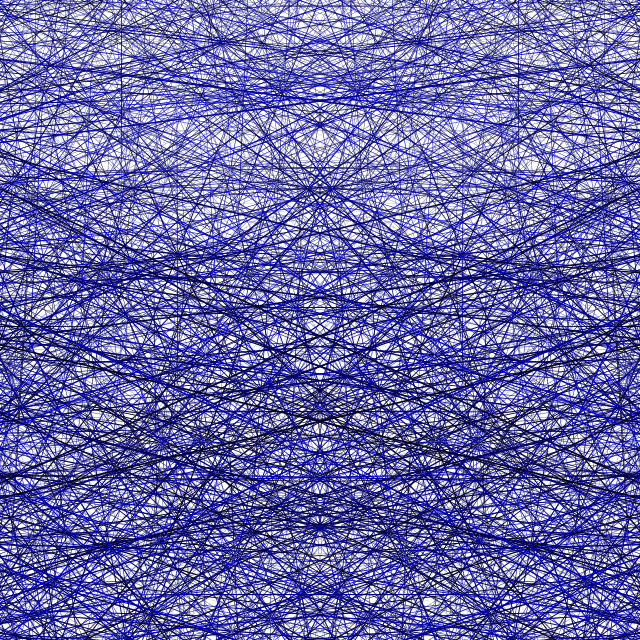
This pattern is drawn by a WebGL 1 fragment shader. Its source:

```glsl
precision highp float;
// Mirrored web of fine blue and black lines that radiate from scattered hubs on white.

uniform vec2 u_resolution;

const float PI = 3.14159265;
const float FLATTEN = 1.25;   // hubs are this much wider than tall
const float HUB_CELL = 0.12;  // mean distance between hubs
const float HUB_LINES = 9.0;  // straight lines through each hub
const vec3 PAPER = vec3(1.0);
const vec3 BLACK = vec3(0.0, 0.0, 0.08);
const vec3 BLUE = vec3(0.0, 0.0, 0.86);

float hash(vec2 p) {
  return fract(sin(dot(p, vec2(127.1, 311.7))) * 43758.5453);
}

// Box-filtered coverage of a line, correct also below one pixel of width.
float lineCoverage(float dist, float halfWidth, float pixel) {
  float outer = clamp(0.5 + (halfWidth - dist) / pixel, 0.0, 1.0);
  float inner = clamp(0.5 - (halfWidth + dist) / pixel, 0.0, 1.0);
  return outer - inner;
}

// Lays one line of random ink and width over the base colour.
vec3 paintLine(vec3 base, float dist, float width, float pixel, vec2 id) {
  vec3 ink = mix(BLACK, BLUE, hash(id + 37.3));
  float halfWidth = 0.5 * width * (0.5 + hash(id));
  return mix(base, ink, lineCoverage(dist, halfWidth, pixel));
}

// Even fan of straight lines through the origin; q is in the flattened hub space.
vec3 paintHub(vec3 base, vec2 q, float reach, float lines, float width,
              float pixel, vec2 id) {
  float radius = length(q);
  if (radius >= reach) return base;
  float spin = hash(id + 5.1);
  float sector = floor(atan(q.y, q.x + 1e-6) / PI * lines + spin);
  vec2 lineId = id + mod(sector, lines) * vec2(13.7, 5.3);
  float jitter = 0.5 + 0.3 * (hash(lineId + 9.2) - 0.5);
  float angle = (sector + jitter - spin) * PI / lines;

  vec2 along = normalize(vec2(cos(angle), sin(angle) / FLATTEN));
  vec2 p = vec2(q.x, q.y / FLATTEN);
  float dist = abs(p.x * along.y - p.y * along.x);
  float taper = 1.0 - smoothstep(0.4, 1.0, radius / reach);
  float slimming = mix(0.75, 1.1, abs(along.x));
  return paintLine(base, dist, width * taper * slimming, pixel, lineId);
}

// Paints the hubs of all jittered cells that reach the point.
vec3 paintHubs(vec3 base, vec2 p, float cellSize, float lines, float width,
               float pixel, float seed) {
  // The quarter-cell shift interleaves the hubs with their mirror images.
  vec2 q = p * vec2(1.0, FLATTEN) + vec2(0.25 * cellSize, 0.0);
  vec2 home = floor(q / cellSize);
  for (int j = -3; j <= 3; j++) {
    for (int i = -3; i <= 3; i++) {
      vec2 cell = home + vec2(float(i), float(j));
      vec2 id = cell + seed;
      vec2 jitter = vec2(hash(id + 1.7), hash(id + 3.9)) - 0.5;
      vec2 hub = (cell + 0.5 + jitter * vec2(0.5, 0.9)) * cellSize;
      float hubWidth = width * (0.65 + 0.7 * hash(id + 8.3));
      base = paintHub(base, q - hub, 3.0 * cellSize, lines, hubWidth, pixel, id);
    }
  }
  return base;
}

// Paints one family of long parallel lines at random heights.
vec3 paintFamily(vec3 base, vec2 p, float slope, float spacing, float width,
                 float pixel, float seed) {
  float row = (p.y - slope * p.x) / spacing;
  float index = floor(row);
  vec2 id = vec2(seed, index);
  float height = 0.2 + 0.6 * hash(id + 2.3);
  float dist = abs(row - index - height) * spacing / sqrt(1.0 + slope * slope);
  return paintLine(base, dist, width, pixel, id);
}

void main() {
  float pixel = 1.0 / u_resolution.y;
  vec2 p = (gl_FragCoord.xy - vec2(0.5 * u_resolution.x, 0.0)) * pixel;
  vec2 mirrored = vec2(-p.x, p.y);

  // Lines grow finer towards the top.
  float weight = mix(1.06, 0.8, smoothstep(0.5, 1.0, p.y));
  float rayWidth = 0.0011 * weight;
  float longWidth = 0.0017 * weight;

  // Hubs and their mirror images.
  vec3 color = PAPER;
  color = paintHubs(color, p, HUB_CELL, HUB_LINES, rayWidth, pixel, 47.0);
  color = paintHubs(color, mirrored, HUB_CELL, HUB_LINES, rayWidth, pixel, 47.0);

  // Long shallow lines on top.
  for (int i = 1; i <= 4; i++) {
    float order = float(i);
    float slope = 0.02 + 0.11 * order;
    float spacing = 0.11 + 0.015 * order;
    color = paintFamily(color, p, slope, spacing, longWidth, pixel, order);
    color = paintFamily(color, mirrored, slope, spacing, longWidth, pixel, order);
  }
  gl_FragColor = vec4(color, 1.0);
}
```
